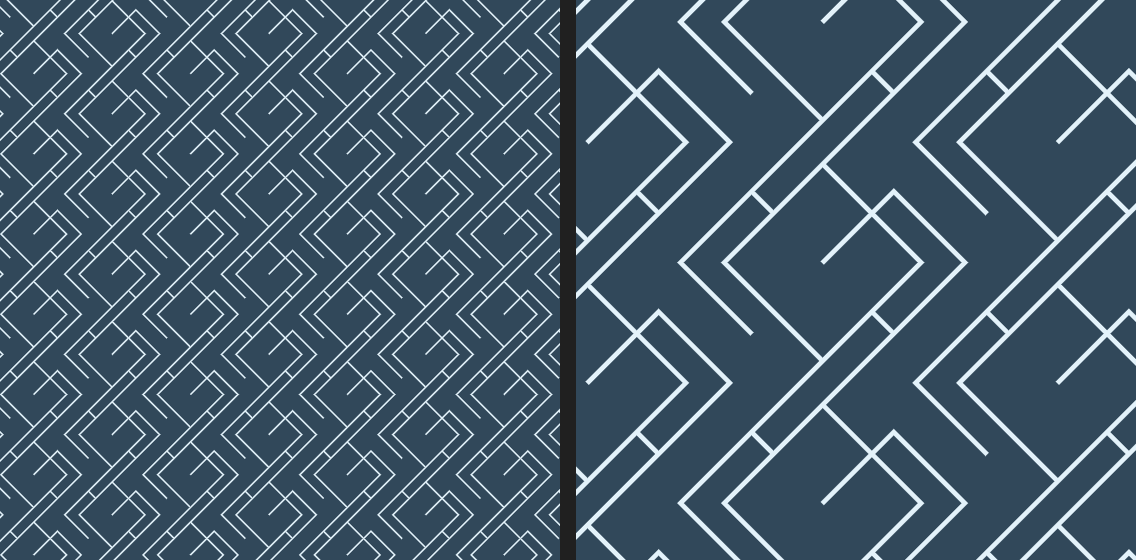
Left: the whole. Right: its middle third, enlarged.
Reproduce this pattern procedurally as a Shadertoy shader.

```glsl
// Pale diagonal linework on slate: hooked diamonds joined by slanted double rails.
// Each motif is a set of axis-aligned bars in a frame turned by 45 degrees,
// repeated on a rectangular lattice and again at its half-cell offset.

// Square-capped distance to an axis-aligned segment
float bar(vec2 r, vec2 a, vec2 b) {
    vec2 d = abs(r - 0.5 * (a + b)) - 0.5 * abs(b - a);
    return max(d.x, d.y);
}

// One motif; r holds the diagonal coordinates (x + y, x - y)
float motif(vec2 r) {
    const float inner = 0.818, outer = 1.182;

    // Hook from the centre, and the loose arm opposite it
    float d = bar(r, vec2(0.02, 0.0), vec2(outer, 0.0));
    d = min(d, bar(r, vec2(outer, 0.0), vec2(outer)));
    d = min(d, bar(r, vec2(-outer), vec2(-outer, -0.02)));

    // Two opposite sides of the inner diamond
    d = min(d, bar(vec2(abs(r.x), r.y), vec2(inner, -inner), vec2(inner)));

    // Double rail running down to the next motif
    d = min(d, bar(r, vec2(outer), vec2(outer - 4.0, outer)));
    d = min(d, bar(r, vec2(inner), vec2(inner - 4.0, inner)));

    // Short rungs across the rails
    return min(d, bar(vec2(r.x, abs(r.y)), vec2(0.0, inner), vec2(0.0, outer)));
}

void mainImage(out vec4 fragColor, in vec2 fragCoord) {
    // One unit is half the vertical repeat
    float scale = 13.964 / iResolution.y;
    vec2 p = fragCoord * scale - vec2(6.705, 7.127);
    vec2 period = vec2(3.909, 2.0);

    // Both sublattices, each with the rails hanging from the cell above
    float d = 1e3;
    for (int i = 0; i < 2; i++) {
        vec2 s = p - 0.5 * period * float(i);
        vec2 q = s - period * floor(s / period + 0.5);
        for (int j = 0; j < 2; j++) {
            vec2 c = q - vec2(0.0, period.y * float(j));
            d = min(d, motif(vec2(c.x + c.y, c.x - c.y)));
        }
    }

    // Undo the diagonal stretch, then cover by line half-width
    float line = clamp(0.5 + (0.0196 - d * 0.7071) / scale, 0.0, 1.0);
    vec3 slate = vec3(0.193, 0.283, 0.353);
    vec3 ice = vec3(0.89, 0.95, 0.98);
    fragColor = vec4(mix(slate, ice, line), 1.0);
}
```
